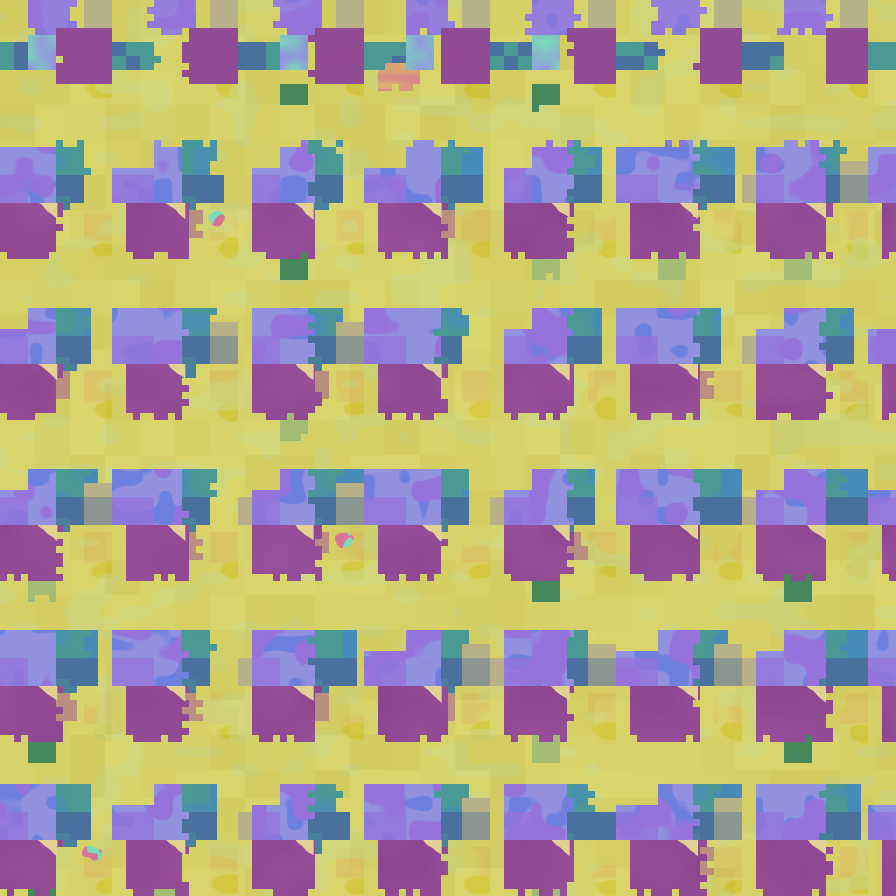
Reproduce this pattern procedurally as a WebGL 2 fragment shader.

```glsl
#version 300 es
precision highp float;

#define UNITS 128.0            // blocks across the canvas
#define CELL vec2(18.0, 23.0)  // repeat size in blocks
#define FIRST_ROW 20.0         // top of the first full row
#define JAG 0.9                // wobble of stepped edges
#define DRIFT 0.3              // widening per column
#define MOTTLE 0.045           // tonal wear
#define KHAKI_ODDS 0.42
#define STUB_ODDS 0.45
#define SAMPLES 3

uniform vec2 u_resolution;
out vec4 fragColor;

const vec3 YELLOW = vec3(0.84, 0.82, 0.40);
const vec3 GOLD = vec3(0.82, 0.78, 0.25);
const vec3 OCHRE = vec3(0.85, 0.75, 0.38);
const vec3 PALE = vec3(0.80, 0.83, 0.50);
const vec3 PLUM = vec3(0.57, 0.29, 0.58);
const vec3 VIOLET = vec3(0.59, 0.45, 0.86);
const vec3 PERIWINKLE = vec3(0.57, 0.57, 0.88);
const vec3 CORNFLOWER = vec3(0.43, 0.50, 0.87);
const vec3 STEEL = vec3(0.29, 0.44, 0.62);
const vec3 SKY = vec3(0.28, 0.55, 0.72);
const vec3 TEAL = vec3(0.29, 0.60, 0.58);
const vec3 KHAKI = vec3(0.72, 0.69, 0.53);
const vec3 CREAM = vec3(0.89, 0.82, 0.58);
const vec3 MAUVE = vec3(0.73, 0.56, 0.50);
const vec3 GREEN = vec3(0.28, 0.53, 0.36);
const vec3 PINK = vec3(0.85, 0.45, 0.60);
const vec3 AQUA = vec3(0.48, 0.86, 0.72);

float hash(vec2 p) {
  return fract(sin(dot(p, vec2(127.1, 311.7))) * 43758.5453);
}

float noise(vec2 p) {
  vec2 i = floor(p), f = fract(p);
  f = f * f * (3.0 - 2.0 * f);
  return mix(mix(hash(i), hash(i + vec2(1, 0)), f.x),
             mix(hash(i + vec2(0, 1)), hash(i + vec2(1, 1)), f.x), f.y);
}

bool inBox(vec2 p, float left, float top, float right, float bottom) {
  return p.x >= left && p.x < right && p.y >= top && p.y < bottom;
}

// Yellow ground with soft blotches and block tones
vec3 ground(vec2 p, vec2 local) {
  vec3 c = YELLOW;
  float n = noise(p * 0.3);
  if (inBox(local, 12.0, 10.0, 16.0, 14.4)) c = mix(c, OCHRE, 0.75 * smoothstep(0.2, 0.5, n));
  float blob = length((local - vec2(15.2, 15.5)) / vec2(2.8, 1.6)) + n * 0.7;
  c = mix(c, GOLD, 1.0 - smoothstep(1.0, 1.2, blob));
  c = mix(c, PALE, 0.6 * smoothstep(0.66, 0.72, noise(p * vec2(0.26, 0.4) + 31.0)));
  return c + (hash(floor(p / 5.0)) - 0.5) * MOTTLE * vec3(0.6, 0.8, 1.0);
}

// Lilac patch: periwinkle with blue and violet stains
vec3 lilac(vec2 p) {
  vec3 c = mix(PERIWINKLE, CORNFLOWER, smoothstep(0.62, 0.70, noise(p * 0.38)));
  return mix(c, VIOLET, smoothstep(0.60, 0.68, noise(p * 0.3 + 17.0)));
}

// Clipped row along the upper edge
vec3 topRow(vec2 p, vec2 q, vec2 id, vec3 c) {
  float plumLeft = 8.3 + DRIFT * id.x;
  if (inBox(q, -2.0, 9.0, 4.2, 13.0)) c = mix(TEAL, STEEL, step(0.5, hash(floor(p / 2.0))));
  if (inBox(q, 4.0, 8.0, 8.0, 13.0) && hash(id + 2.0) > 0.5) c = mix(PERIWINKLE, AQUA, noise(p * 0.5));
  if (inBox(q, 12.0, 3.0, 16.0, 7.0)) c = KHAKI;
  if (inBox(q, 3.6, 3.0, 10.3, 7.7)) c = mix(VIOLET, lilac(p), 0.4);
  if (inBox(q, plumLeft, 7.0, 16.0, 15.0)) c = PLUM;
  if (id.x == 3.0 && inBox(q, 0.0, 12.4, 6.0, 15.6)) c = mix(PINK, OCHRE, noise(p * vec2(0.2, 0.9)));
  return c;
}

// Full motif: lilac, teal and steel band above a plum block
vec3 motif(vec2 p, vec2 local, vec2 q, vec2 id, vec3 c) {
  float odd = mod(id.x, 2.0);
  float right = 8.0 + DRIFT * id.x;
  float bandTop = id.y == 0.0 ? 0.6 : 1.0;
  float bandRight = 12.0 + floor(hash(id + 3.0) * 5.0);
  float left = -2.0 * odd;

  // Cool band
  if (inBox(q, 12.0, 1.0, bandRight, 5.0) && hash(id + 5.0) > 0.45) c = SKY;
  if (inBox(q, right, 5.0, bandRight, 9.0)) c = STEEL;
  if (inBox(q, right, 8.0, 10.2, 10.3)) c = mix(STEEL, TEAL, 0.4);
  if (inBox(q, right, bandTop, 12.6, 5.0)) c = mix(TEAL, SKY, 0.7 * smoothstep(0.5, 0.8, noise(p * 0.35)));
  if (hash(id + 7.0) < KHAKI_ODDS && inBox(q, 12.0, 3.0, 16.0, 9.0)) c = mix(KHAKI, STEEL, 0.4 * step(5.0, q.y));
  if (hash(id + 8.0) < KHAKI_ODDS && inBox(q, -2.0, 5.0, 0.0, 9.0)) c = KHAKI;

  // Lilac patch with its violet corner
  float lilacTop = q.x < 4.0 ? 1.0 + 3.0 * step(0.6, hash(id + 9.0)) : bandTop;
  if (inBox(q, left, lilacTop, right, 9.0)) c = lilac(p);
  if (inBox(q, left, 5.0, 4.0, 9.0)) c = mix(c, VIOLET, 0.75);

  // Plum block, stub and cream wedge
  if (hash(id + 11.0) < STUB_ODDS && inBox(q, right, 10.0, right + 2.3, 14.0)) c = MAUVE;
  bool plum = inBox(q, 0.0, 9.0, right + hash(id + 13.0), 16.6) && q.x + 16.6 - q.y > 0.9;
  if (plum) c = PLUM + (noise(p * 0.2) - 0.5) * MOTTLE;
  float wedge = local.x - right + 2.8 - (local.y - 9.0) * 1.2;
  if (wedge > noise(p) * 0.5 && inBox(local, 0.0, 9.0, right + 0.2, 11.5)) c = CREAM;
  return c;
}

vec3 patternColor(vec2 p) {
  p.y += step(111.0, p.y);
  vec2 grid = p + vec2(2.0, -FIRST_ROW);
  vec2 id = floor(grid / CELL);
  vec2 local = grid - id * CELL - vec2(2.0, 0.0);
  vec2 q = floor(local) + 0.5 + (vec2(hash(floor(p)), hash(floor(p) + 40.0)) - 0.5) * JAG;
  bool clipped = id.y < 0.0;
  vec3 c = ground(p, local);

  // Small green foot, commoner on even columns
  float footTop = clipped ? 15.0 : 16.6;
  if (hash(id + 15.0) < 0.65 - 0.45 * mod(id.x, 2.0) && inBox(q, 4.0, footTop, 8.0, footTop + 3.2))
    c = mix(GREEN, PALE, 0.7 * step(0.5, hash(id + 16.0)));

  c = clipped ? topRow(p, q, id, c) : motif(p, local, q, id, c);

  // Rare bright flecks
  float fleck = length((local - vec2(13.0, 11.0)) * vec2(0.6, 0.9)) + noise(p * 0.8);
  if (hash(id + 19.0) > 0.88 && fleck < 1.3) c = mix(PINK, AQUA, step(0.5, noise(p * 0.6)));
  return c;
}

void main() {
  vec3 sum = vec3(0.0);
  for (int i = 0; i < SAMPLES * SAMPLES; i++) {
    vec2 offset = (vec2(i % SAMPLES, i / SAMPLES) + 0.5) / float(SAMPLES) - 0.5;
    vec2 uv = (gl_FragCoord.xy + offset) / u_resolution;
    sum += patternColor(vec2(uv.x, 1.0 - uv.y) * UNITS);
  }
  fragColor = vec4(sum / float(SAMPLES * SAMPLES), 1.0);
}
```
